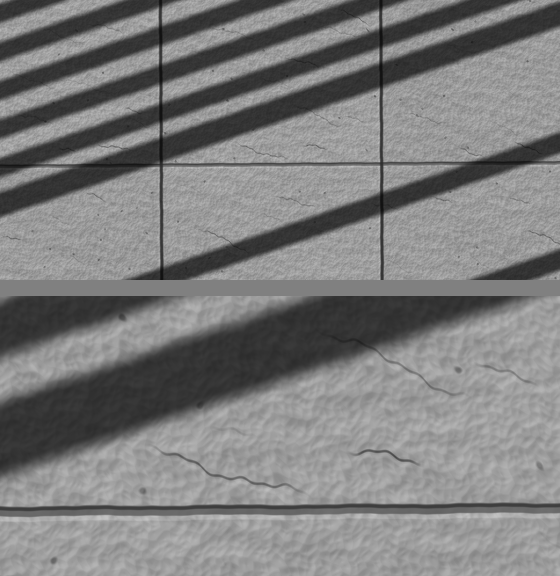
Top, the full canvas; bottom, a detail of the centre.
Give the GLSL for this texture, as a Shadertoy shader.

```glsl
const float STONE = 0.615;
const float SHADOW_GAIN = 0.33;
const float SLOPE = 0.34;
const float TILE_SIZE = 0.787;
const vec2 JOINT_ORIGIN = vec2(0.578, 0.406);

vec2 hash2(vec2 p) {
    vec3 q = fract(vec3(p.xyx) * vec3(0.1031, 0.1030, 0.0973));
    q += dot(q, q.yzx + 33.33);
    return fract((q.xx + q.yz) * q.zy);
}

// Cellular noise: distance to the nearest point, and a random value for it
vec2 cellular(vec2 p) {
    vec2 cell = floor(p), nearest = vec2(9.0, 0.0);
    for (int j = -1; j <= 1; j++)
    for (int i = -1; i <= 1; i++) {
        vec2 id = cell + vec2(i, j);
        vec2 rnd = hash2(id + 57.0);
        float d = length(id + rnd - p);
        if (d < nearest.x) nearest = vec2(d, fract(rnd.x * 7.0 + rnd.y * 13.0));
    }
    return nearest;
}

// Slope of a cellular height field towards the light
float relief(vec2 p, vec2 lightStep) {
    return cellular(p).x - cellular(p + lightStep).x;
}

float waves(float x, float phase) {
    return sin(x * 40.0 + phase) + 0.5 * sin(x * 103.0 + phase * 2.3)
         + 0.3 * sin(x * 241.0 + phase * 4.1);
}

float line(float d, float halfWidth, float blur) {
    return 1.0 - smoothstep(halfWidth - blur, halfWidth + blur, abs(d));
}

// Short wavy fissures: x is the dark cut, y the bright lip beneath it
vec2 cracks(vec2 p, vec2 cellSize, float px) {
    vec2 cell = floor(p / cellSize), result = vec2(0.0);
    for (int j = -1; j <= 1; j++)
    for (int i = -1; i <= 1; i++) {
        vec2 id = cell + vec2(i, j);
        vec2 rnd = hash2(id + 11.0), shape = hash2(id + 83.0);
        vec2 d = p - (id + rnd) * cellSize;
        float halfLength = mix(0.03, 0.12, shape.x);
        float offset = d.y + mix(0.2, 0.5, shape.y) * d.x
                     - 0.005 * waves(d.x, rnd.x * 40.0);
        float fade = 1.0 - smoothstep(0.5 * halfLength, halfLength, abs(d.x));
        fade *= mix(0.15, 0.9, rnd.y * rnd.y);
        result.x = max(result.x, fade * line(offset, 0.0015, px));
        result.y = max(result.y, fade * line(offset + 0.006, 0.002, px));
    }
    return result;
}

// Layered stone surface as a factor around one
float stoneSurface(vec2 p, vec2 tile, float px) {
    vec2 q = p + 0.004 * vec2(waves(p.y, 1.0), waves(p.x, 4.0));
    vec2 layered = vec2(q.x - SLOPE * q.y, q.y + SLOPE * q.x);
    float tone = 1.0 + 0.05 * (hash2(tile + 5.0).x - 0.5);
    tone += 0.012 * sin(p.x * 9.0 + 2.0 * sin(p.y * 7.0)) * sin(p.y * 11.0 + p.x * 4.0);
    tone += 0.19 * relief(q * 95.0, vec2(-0.2, 0.25));
    tone += 0.16 * relief(q * 43.0, vec2(-0.2, 0.25));
    tone += 0.13 * relief(layered * vec2(9.0, 24.0), vec2(-0.1, 0.25));
    vec2 pit = cellular(q * 26.0);
    tone -= 0.3 * step(0.93, pit.y) * (1.0 - smoothstep(0.05, 0.16, pit.x));
    vec2 crack = cracks(p, vec2(0.25, 0.16), px);
    return tone * (1.0 - 0.55 * crack.x) + 0.07 * crack.y;
}

float band(float s, float centre, float halfWidth) {
    return line(s - centre, halfWidth, 0.014);
}

// Slanted shadows: five close bars, one wide bar, two far apart
float barShadows(vec2 p) {
    float s = 1.0 - p.y + SLOPE * p.x;
    float shade = band(s, 0.731, 0.045);
    for (int i = 0; i < 5; i++)
        shade = max(shade, band(s, 0.047 + 0.138 * float(i), 0.035));
    for (int i = 0; i < 2; i++)
        shade = max(shade, band(s, 1.19 + 0.418 * float(i), 0.038));
    return shade;
}

void mainImage(out vec4 fragColor, in vec2 fragCoord) {
    float px = 1.0 / iResolution.y;
    vec2 p = fragCoord * px;

    // Slightly skewed tile grid
    vec2 grid = (p + vec2(0.005 * p.y, -0.0065 * p.x) - JOINT_ORIGIN) / TILE_SIZE;
    vec2 tile = floor(grid + 0.0005 * vec2(waves(p.y, 2.0), waves(p.x, 5.0)));
    vec2 joint = (fract(grid + 0.5) - 0.5) * TILE_SIZE;
    joint += 0.0006 * vec2(waves(p.y, 2.0), waves(p.x, 5.0));

    float tone = STONE * stoneSurface(p, tile, px);

    // Worn bright rims, then the recessed joints
    tone += 0.05 * line(joint.x + 0.009, 0.003, px);
    tone += 0.07 * line(joint.y + 0.009, 0.003, px);
    float dirt = 0.5 + 0.25 * waves(p.x * 0.7, 3.0);
    tone = mix(tone, 0.34 + 0.06 * dirt, 0.85 * line(joint.y, 0.006, px));
    tone = mix(tone, 0.2, 0.8 * line(joint.y - 0.003, 0.002, px));
    tone = mix(tone, 0.17, 0.9 * line(joint.x, 0.0055, px));

    tone *= mix(1.0, SHADOW_GAIN, barShadows(p + 0.0008 * waves(p.x, 7.0)));
    fragColor = vec4(vec3(clamp(tone, 0.0, 1.0)), 1.0);
}
```
